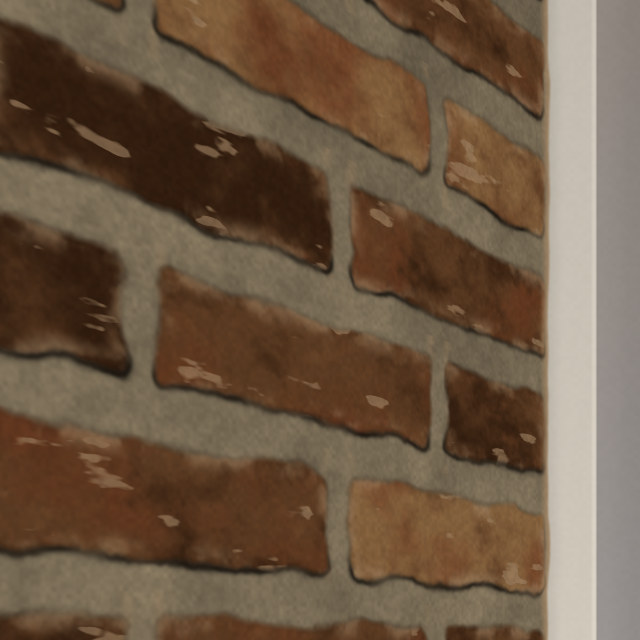
A WebGL 1 fragment shader for this texture:

```glsl
precision highp float;
uniform vec2 u_resolution;

#define NEAR_PITCH 0.310
#define FAR_SCALE 0.597
#define BRICK_LENGTH 2.6
#define BRICK_SPAN 0.907
#define HALF_HEIGHT 0.335
#define JOINT 0.21
#define WALL_EDGE 0.857
#define FRAME_EDGE 0.932
#define WOBBLE 0.13
#define WEAR 0.65

const vec3 DARK_BRICK = vec3(0.19, 0.11, 0.055);
const vec3 BROWN_BRICK = vec3(0.35, 0.225, 0.13);
const vec3 TAN_BRICK = vec3(0.51, 0.375, 0.235);
const vec3 RED_BRICK = vec3(0.40, 0.20, 0.11);
const vec3 MORTAR = vec3(0.46, 0.41, 0.325);
const vec3 LIME = vec3(0.60, 0.49, 0.37);
const vec3 FRAME = vec3(0.79, 0.76, 0.71);
const vec3 PLASTER = vec3(0.59, 0.565, 0.545);

float hash(vec2 p) {
  return fract(sin(dot(p, vec2(127.1, 311.7))) * 43758.5453);
}

float noise(vec2 p) {
  vec2 i = floor(p), f = fract(p);
  f = f * f * (3.0 - 2.0 * f);
  return mix(mix(hash(i), hash(i + vec2(1.0, 0.0)), f.x),
             mix(hash(i + vec2(0.0, 1.0)), hash(i + 1.0), f.x), f.y);
}

float fbm(vec2 p) {
  float sum = 0.0, amp = 0.533;
  for (int i = 0; i < 4; i++) {
    sum += amp * noise(p);
    p = p * 2.03 + 17.3;
    amp *= 0.5;
  }
  return sum;
}

// Intersection of two distances with a rounded corner
float roundMax(float a, float b, float r) {
  vec2 q = vec2(a, b) + r;
  return length(max(q, 0.0)) + min(max(q.x, q.y), 0.0) - r;
}

vec3 brickColor(vec2 w, vec2 id, float d) {
  // Every third course is pale; bricks darken away from the middle column
  float tone = 0.58 + 0.28 * cos(2.0944 * (id.y + 1.0));
  tone += 0.12 * id.x - 0.22 * abs(id.x) + 0.12 * (hash(id + 3.0) - 0.5);
  vec2 q = w + id * 7.0;
  tone += 0.75 * (fbm(q * vec2(2.2, 3.0)) - 0.5) + 0.25 * (fbm(q * 11.0) - 0.5);

  vec3 col = mix(DARK_BRICK, BROWN_BRICK, smoothstep(0.0, 0.5, tone));
  col = mix(col, TAN_BRICK, smoothstep(0.5, 1.0, tone));
  float red = smoothstep(0.45, 0.75, fbm(q * 1.7 + 40.0));
  col = mix(col, RED_BRICK, 0.55 * red * smoothstep(0.15, 0.45, tone));

  // Lime smeared on the rim and stuck in scattered flecks
  float rim = smoothstep(-0.16, 0.0, d) * smoothstep(0.4, 0.7, fbm(q * 4.0 + 9.0));
  float fleck = smoothstep(0.69, 0.76, fbm(q * vec2(2.5, 7.0) + 23.0));
  return mix(col, LIME, WEAR * max(rim, fleck));
}

vec3 wallColor(vec2 p) {
  // Receding wall: courses shrink and slope down to the right
  float t = p.x / 0.846;
  float depth = mix(1.0, FAR_SCALE, t);
  float v = (p.y - mix(0.0234, 0.432, t)) / (NEAR_PITCH * depth);
  float u = t / (depth * BRICK_SPAN);
  vec2 w = vec2(u * BRICK_LENGTH, v);
  vec2 warp = vec2(fbm(w * 3.0), fbm(w * 3.0 + 31.0)) - 0.5;

  // Staggered cells
  float row = floor(v + 0.5 - HALF_HEIGHT);
  float c = u - mix(0.926, 0.32, mod(row, 2.0));
  vec2 id = vec2(floor(c), row);
  vec2 f = vec2((fract(c) - 0.5) * BRICK_LENGTH, v - row - HALF_HEIGHT);
  f += WOBBLE * warp;
  vec2 e = abs(f) - vec2(0.5 * (BRICK_LENGTH - JOINT), HALF_HEIGHT);
  float d = roundMax(e.x, e.y, 0.07);
  d = roundMax(d, (p.x - 0.851) * 10.0 + WOBBLE * warp.y, 0.09);

  // Mortar with stains and grit
  vec3 mortar = MORTAR * (0.84 + 0.32 * fbm(w * 2.5 + 5.0));
  mortar *= 0.93 + 0.14 * fbm(w * 16.0);
  mortar *= mix(1.04, 0.9, t * (1.0 - p.y));
  float smear = smoothstep(0.06, -0.02, e.x) * smoothstep(-0.08, 0.04, e.x);
  mortar = mix(mortar, LIME, 0.6 * smear * smoothstep(0.4, 0.65, fbm(w * 5.0)));

  float cover = smoothstep(0.03, -0.03, d);
  vec3 col = mix(mortar, brickColor(w, id, d), cover);

  // Shadow line below each brick, fainter around the other sides
  float side = mix(0.15, 0.55, smoothstep(0.15, 0.3, f.y));
  float crease = exp(-pow((d - 0.005) / 0.026, 2.0));
  col *= 1.0 - side * crease * (0.5 + 0.8 * noise(w * 6.0));
  return col * (0.95 + 0.1 * noise(w * 34.0));
}

void main() {
  vec2 p = gl_FragCoord.xy / u_resolution;
  p.y = 1.0 - p.y;
  float aa = 1.2 / u_resolution.x;

  // Ragged pale end of the wall
  float edge = WALL_EDGE + 0.008 * (fbm(vec2(p.y * 14.0, 2.0)) - 0.5);
  vec3 col = wallColor(vec2(min(p.x, WALL_EDGE + 0.01), p.y));
  col = mix(col, LIME * 1.08, 0.75 * smoothstep(edge - 0.014, edge, p.x));

  // Frame strip with a bright outer lip
  vec3 frame = FRAME * mix(0.96, 1.03, p.y);
  frame *= 0.94 + 0.06 * smoothstep(edge, edge + 0.025, p.x);
  frame += 0.05 * smoothstep(0.006, 0.0, abs(p.x - FRAME_EDGE + 0.004));
  col = mix(col, frame, smoothstep(edge - 0.003, edge + 0.003, p.x));

  // Plain plaster beyond the frame
  vec3 plaster = PLASTER * mix(vec3(0.96, 0.94, 0.92), vec3(1.02, 1.03, 1.05), p.y);
  plaster *= 1.0 - 0.06 * smoothstep(FRAME_EDGE, 1.0, p.x);
  col = mix(col, plaster, smoothstep(FRAME_EDGE - aa, FRAME_EDGE + aa, p.x));

  col += 0.012 * (noise(p * 150.0) - 0.5);
  gl_FragColor = vec4(col, 1.0);
}
```
